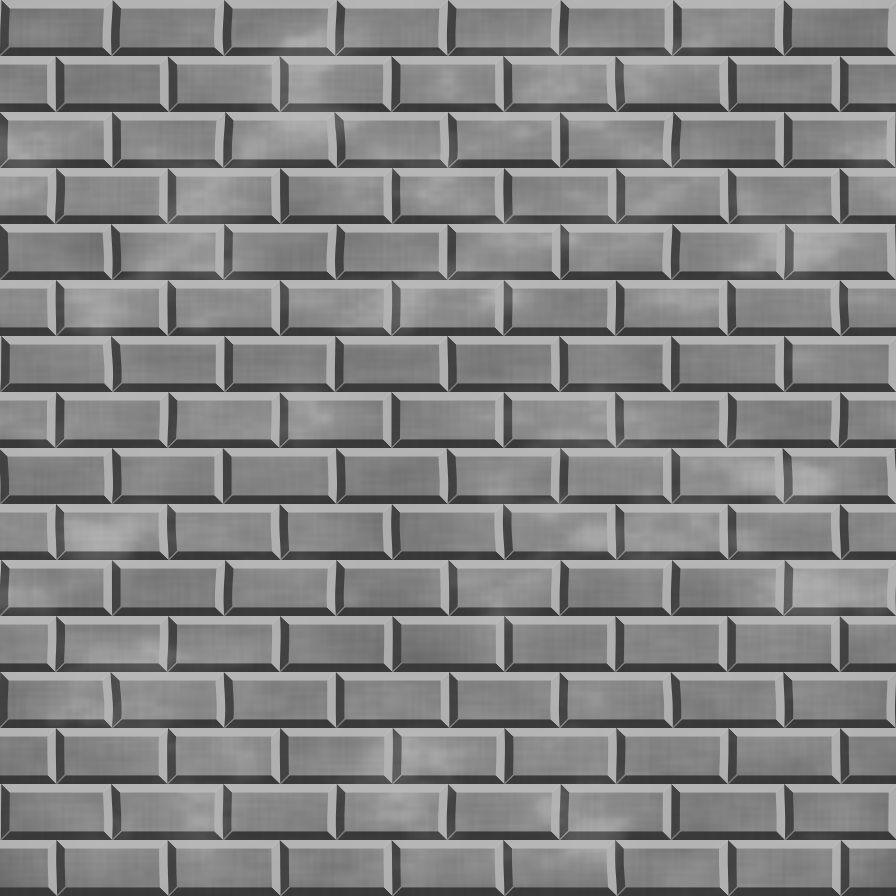
Reproduce this texture procedurally as a WebGL 1 fragment shader.

```glsl
precision highp float;
// Grey bevelled bricks in running bond, 8 across and 16 rows, lit from the upper right.
// Each bevel side comes from the distances to the four brick edges;
// wrapping value noise adds soft stains, fine streaks and a slight wobble of the joints.

uniform vec2 u_resolution;

float hash(vec2 p) {
  return fract(sin(dot(p, vec2(127.1, 311.7))) * 43758.5453);
}

// Value noise with a whole number of cells per canvas, so it wraps.
float noise(vec2 uv, vec2 cells) {
  vec2 p = uv * cells;
  vec2 i = floor(p);
  vec2 f = fract(p);
  f = f * f * (3.0 - 2.0 * f);
  vec2 a = mod(i, cells);
  vec2 b = mod(i + 1.0, cells);
  return mix(mix(hash(a), hash(vec2(b.x, a.y)), f.x),
             mix(hash(vec2(a.x, b.y)), hash(b), f.x), f.y);
}

float clouds(vec2 uv) {
  float sum = 0.0;
  float weight = 0.5;
  vec2 cells = vec2(9.0, 15.0);
  for (int k = 0; k < 4; k++) {
    sum += weight * noise(uv, cells);
    weight *= 0.5;
    cells *= 2.0;
  }
  return sum / 0.9375;
}

// Antialiased step: 1 where the signed distance d is positive.
float cover(float d, float pixel) {
  return clamp(d / pixel + 0.5, 0.0, 1.0);
}

void main() {
  vec2 uv = gl_FragCoord.xy / u_resolution;
  float pixel = 16.0 / min(u_resolution.x, u_resolution.y);

  // Brick space: one unit is a row height, a brick is two units long.
  vec2 p = uv * 16.0;
  p.x += 0.05 * (noise(uv, vec2(8.0, 24.0)) - 0.5);
  float row = floor(p.y);
  float x = mod(p.x + mod(row + 1.0, 2.0), 2.0);
  float y = fract(p.y);
  float left = x;
  float right = 2.0 - x;
  float bottom = y;
  float top = 1.0 - y;
  float shade = min(left, bottom);
  float light = min(right, top);
  float edge = min(shade, light);

  // Stains and streaks
  float stain = clouds(uv);
  float streak = noise(uv, vec2(256.0, 24.0)) + noise(uv, vec2(24.0, 256.0)) - 1.0;
  float face = 0.53 + 0.24 * (stain - 0.5) + 0.02 * streak;
  face += 0.06 * smoothstep(0.58, 0.8, stain);

  // Bevel: dark left and bottom, bright right and top
  float dark = mix(0.225, 0.26, cover(bottom - left, pixel));
  dark += 0.12 * smoothstep(0.5, 0.8, stain) + 0.01 * streak;
  float bright = mix(0.69, 0.71, cover(right - top, pixel));
  bright += 0.04 * (stain - 0.5);

  // Thin mitre lines in the corners where both sides share a tone
  dark += 0.24 * cover(0.018 - abs(left - bottom), pixel);
  bright += 0.03 * cover(0.015 - abs(right - top), pixel);

  float grey = mix(dark, bright, cover(shade - light, pixel));
  grey = mix(grey, face, cover(edge - 0.153, pixel));

  // Blend across the joint to smooth the outer edge
  grey = mix(0.47, grey, clamp(2.0 * edge / pixel, 0.0, 1.0));
  gl_FragColor = vec4(vec3(grey), 1.0);
}
```
